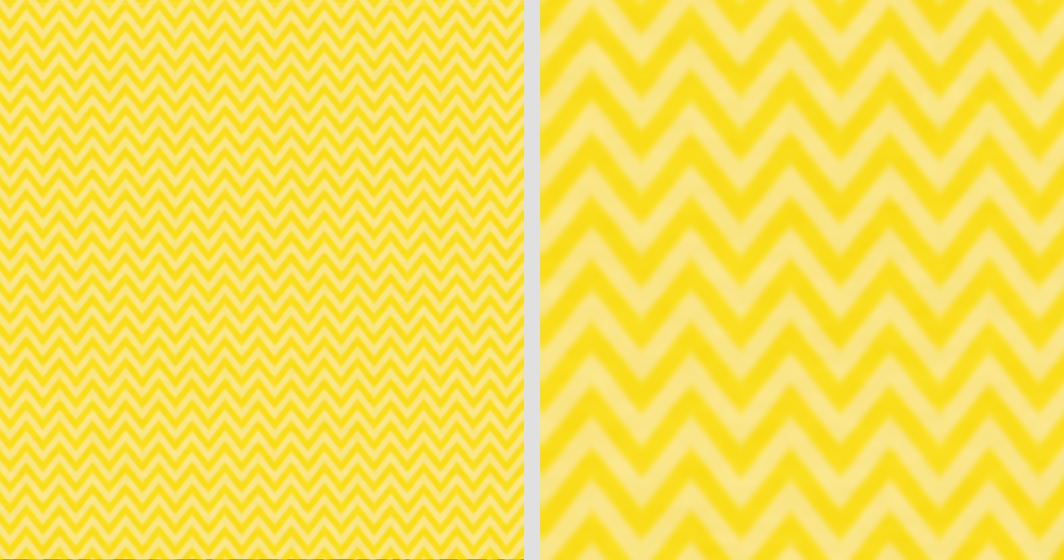
Left, the full canvas; right, a detail of the centre.
Reproduce this pattern procedurally as a Shadertoy shader.

```glsl
#define REPEATS vec2(15.82, 26.6)
#define PHASE vec2(0.791, 0.237)
#define ZIGZAG_HEIGHT 0.9
#define CORNER_SHARPNESS 0.98
#define EDGE_SOFTNESS 0.88
#define WEAR 0.035
#define GOLD vec3(0.978, 0.868, 0.105)
#define CREAM vec3(0.980, 0.900, 0.525)
#define SEAM_COLOUR vec3(0.62, 0.55, 0.30)

const float TAU = 6.2831853;

float hash(vec2 p) {
    vec3 q = fract(vec3(p.xyx) * 0.1031);
    q += dot(q, q.yzx + 33.33);
    return fract((q.x + q.y) * q.z);
}

float valueNoise(vec2 p) {
    vec2 cell = floor(p), f = fract(p);
    f = f * f * (3.0 - 2.0 * f);
    float low = mix(hash(cell), hash(cell + vec2(1, 0)), f.x);
    float high = mix(hash(cell + vec2(0, 1)), hash(cell + vec2(1, 1)), f.x);
    return mix(low, high, f.y);
}

// Triangle wave with rounded corners: 0 at peaks, 1 at valleys
float zigzag(float x) {
    float wave = asin(CORNER_SHARPNESS * cos(TAU * x));
    return 0.5 - 0.5 * wave / asin(CORNER_SHARPNESS);
}

// Soft horizontal band centred on y
float band(float y, float centre, float halfWidth, float blur) {
    return 1.0 - smoothstep(halfWidth - blur, halfWidth + blur, abs(y - centre));
}

void mainImage(out vec4 fragColor, in vec2 fragCoord) {
    vec2 uv = fragCoord / iResolution.xy;
    float depth = 1.0 - uv.y;
    float pixel = 1.0 / iResolution.y;

    // Chevron stripes, slightly uneven from one repeat to the next
    vec2 cell = vec2(uv.x, depth) * REPEATS - PHASE;
    float wobble = (valueNoise(cell * 2.3 + 40.0) - 0.5) * WEAR;
    float stripe = cos(TAU * (cell.y - ZIGZAG_HEIGHT * zigzag(cell.x) + wobble));
    float gold = smoothstep(-EDGE_SOFTNESS, EDGE_SOFTNESS, stripe);
    vec3 colour = mix(CREAM, GOLD, gold);

    // Faint blotches in the print
    float blotch = valueNoise(cell * 3.1) + valueNoise(cell * 6.7 + 17.0) - 1.0;
    colour += blotch * WEAR * vec3(0.15, 0.35, 1.0);

    // Pale streak at the top, thin broken seam at the bottom
    float streak = band(depth, 0.007, 0.002, 0.0015 + pixel);
    colour = mix(colour, CREAM, 0.55 * streak * valueNoise(vec2(uv.x * 60.0, 3.0)));
    float seam = band(uv.y, 0.0, 0.0015, 0.5 * pixel);
    float breaks = smoothstep(0.2, 0.7, valueNoise(vec2(uv.x * 90.0, 8.0)));
    colour = mix(colour, SEAM_COLOUR, seam * mix(0.4, 0.9, breaks));

    fragColor = vec4(clamp(colour, 0.0, 1.0), 1.0);
}
```
